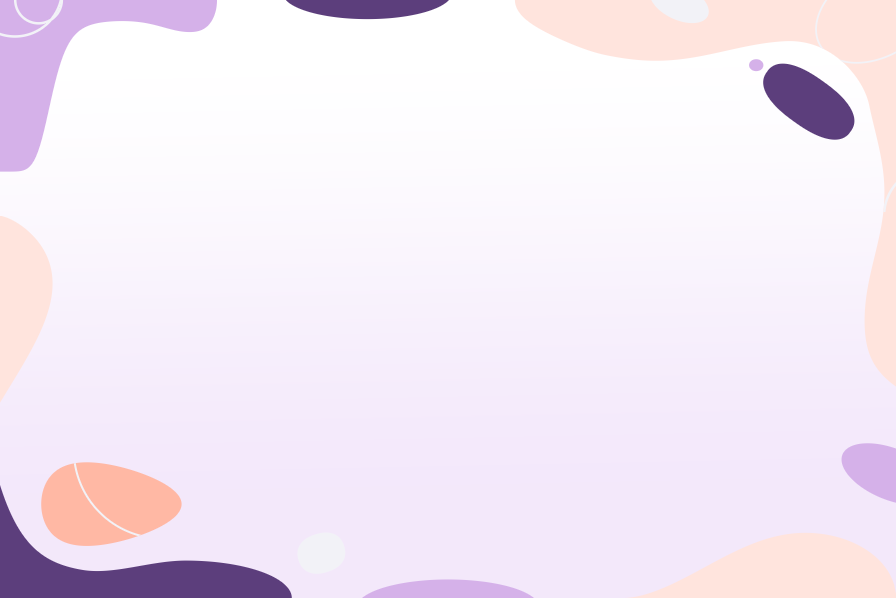
Write a Shadertoy shader that draws this background.

```glsl
// Soft pastel frame: organic blobs and wavy corners around a pale lilac gradient.
// Each shape is an implicit field (negative inside), built from ellipses, waves and
// rounded caps; screen derivatives turn every field into an evenly smooth edge.

const vec3 WHITE    = vec3(1.0, 1.0, 1.0);
const vec3 LILAC    = vec3(0.953, 0.908, 0.982);
const vec3 LAVENDER = vec3(0.835, 0.695, 0.915);
const vec3 PLUM     = vec3(0.360, 0.245, 0.485);
const vec3 PEACH    = vec3(1.0, 0.894, 0.868);
const vec3 CORAL    = vec3(1.0, 0.720, 0.645);
const vec3 MIST     = vec3(0.950, 0.950, 0.970);
const vec2 CANVAS   = vec2(150.0, 100.0);   // width and height in drawing units
const float LINE    = 0.21;                 // half width of the thin strokes
const float BLEND   = 13.7;                 // rounding of the peach inner corner
const float PI      = 3.14159265;

float sq(float v) { return v * v; }

float smoothUnion(float a, float b, float k) {
    float h = max(k - abs(a - b), 0.0) / k;
    return min(a, b) - h * h * k * 0.25;
}

// Rotated superellipse; taper narrows its positive x end.
float blob(vec2 p, vec2 center, vec2 radius, float angle, float power, float taper) {
    float c = cos(angle), s = sin(angle);
    vec2 q = p - center;
    q = vec2(c * q.x + s * q.y, c * q.y - s * q.x) / radius;
    q.y *= 1.0 + taper * q.x;
    return pow(abs(q.x), power) + pow(abs(q.y), power) - 1.0;
}

float ellipse(vec2 p, vec2 center, vec2 radius, float angle) {
    return blob(p, center, radius, angle, 2.0, 0.0);
}

float circle(vec2 p, vec2 center, float radius) {
    return length(p - center) - radius;
}

// Field value measured in pixels.
float pixels(float field) {
    return field / max(length(vec2(dFdx(field), dFdy(field))), 1e-5);
}

float fill(float field) { return clamp(0.5 - pixels(field), 0.0, 1.0); }

float stroke(float field, float halfWidth) {
    float w = halfWidth * iResolution.y / CANVAS.y;
    return clamp(0.5 + w - abs(pixels(field)), 0.0, 1.0);
}

// Lavender corner: steep fall on the left, low lobe with a round end on the right.
float lavenderCorner(float x, float t) {
    float depth = 3.3 + 25.4 / (1.0 + pow(x / 8.7, 6.0))
                + 2.05 * exp(-sq((x - 31.8) / 6.25));
    return sq(t / depth) + pow(max(x - 31.25, 0.0) / 5.08, 4.0) - 1.0;
}

// Peach corner: wavy top band joined to a wavy right band.
float peachCorner(float x, float t) {
    float depth = 8.5 + 1.66 * cos((x - 109.8) * 0.134);
    float top = 0.5 * depth * (sq(t / depth) + sq(max(101.6 - x, 0.0) / 15.4) - 1.0);
    float edge = 146.4 + 1.66 * cos((t - 32.2) * 0.1462)
               + 3.5 * pow(max(t - 52.7, 0.0) / 11.9, 4.0);
    return smoothUnion(top, edge - x, BLEND);
}

// Plum corner: exponential slope running into a low rounded hill.
float plumCorner(float x, float y) {
    float height = 3.9 + 2.34 * smoothstep(13.7, 31.25, x) + 15.0 * exp(-x / 4.7);
    return sq(y / height) + sq(max(x - 31.25, 0.0) / 17.6) - 1.0;
}

// Peach hill: long soft slope on the left, round shoulder on the right.
float peachHill(float x, float y) {
    float d = x - 134.8;
    float slope = pow(max(cos(0.5 * PI * clamp(d / 30.3, -1.0, 0.0)), 0.0), 1.7);
    float shoulder = sqrt(max(1.0 - sq(max(d, 0.0) / 15.2), 0.0));
    return y - 10.9 * slope * shoulder;
}

// Peach bulge on the left side, fullest above its middle.
float peachBulge(float x, float t) {
    float s = clamp((t - 36.1) / 31.25, 0.0, 1.0);
    return x - 8.8 * sin(PI * pow(s, 0.683));
}

void mainImage(out vec4 fragColor, in vec2 fragCoord) {
    vec2 p = fragCoord / iResolution.xy * CANVAS;
    float t = CANVAS.y - p.y;               // depth below the top edge

    // Slightly tilted background gradient
    vec3 col = mix(WHITE, LILAC, smoothstep(5.0, 88.0, t + 0.02 * (p.x - 75.0)));

    // Top edge and corners
    float corner = fill(peachCorner(p.x, t));
    col = mix(col, LAVENDER, fill(lavenderCorner(p.x, t)));
    col = mix(col, PLUM, fill(ellipse(p, vec2(61.5, 101.2), vec2(14.2, 4.4), 0.0)));
    col = mix(col, PEACH, corner);
    col = mix(col, MIST, fill(ellipse(p, vec2(113.7, 99.6), vec2(5.3, 2.9), -0.44)));
    col = mix(col, LAVENDER, fill(ellipse(p, vec2(126.6, 89.1), vec2(1.2, 1.0), 0.0)));
    col = mix(col, PLUM, fill(blob(p, vec2(135.4, 83.0), vec2(8.6, 4.15), -0.62, 2.4, 0.0)));

    // Sides and bottom edge
    col = mix(col, PEACH, fill(peachBulge(p.x, t)));
    col = mix(col, LAVENDER, fill(ellipse(p, vec2(149.2, 20.7), vec2(8.8, 4.3), -0.384)));
    col = mix(col, PLUM, fill(plumCorner(p.x, p.y)));
    col = mix(col, MIST, fill(blob(p, vec2(53.8, 7.5), vec2(4.0, 3.3), 0.3, 2.3, 0.0)));
    col = mix(col, LAVENDER, fill(ellipse(p, vec2(75.0, -1.6), vec2(15.3, 4.7), 0.0)));
    col = mix(col, PEACH, fill(peachHill(p.x, p.y)));
    float egg = fill(blob(p, vec2(18.65, 15.7), vec2(11.75, 6.55), 0.0, 2.0, 0.35));
    col = mix(col, CORAL, egg);

    // Thin pale strokes
    float loops = max(stroke(circle(p, vec2(2.5, 101.8), 7.9), LINE),
                      stroke(circle(p, vec2(6.45, 100.0), 3.9), LINE));
    float ring = stroke(ellipse(p, vec2(146.9, 98.0), vec2(11.1, 7.4), 0.53), 0.7 * LINE);
    float arc = stroke(circle(p, vec2(156.2, 63.9), 8.2), LINE) * step(t, 35.5);
    float seam = stroke(circle(p, vec2(27.2, 24.8), 14.85), 0.8 * LINE);
    float lines = max(max(loops, egg * seam), corner * max(ring, arc));
    col = mix(col, MIST, lines);

    fragColor = vec4(col, 1.0);
}
```
